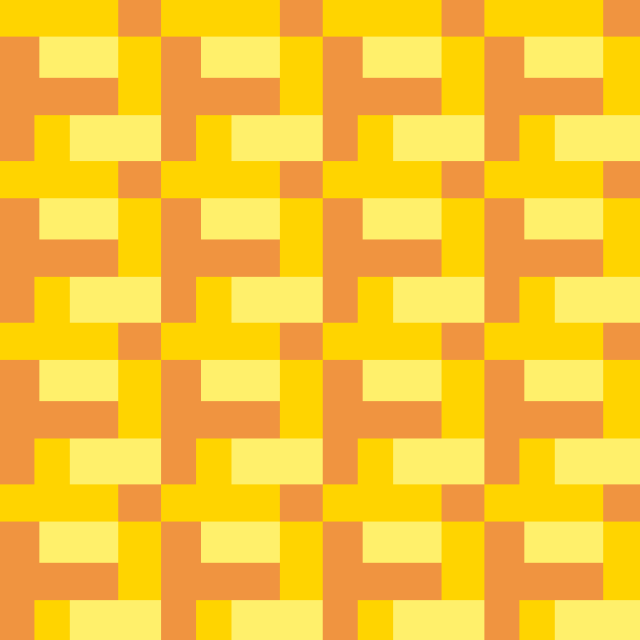
A Shadertoy shader for this pattern:

```glsl
#define REPEATS 3.959
#define TILE_SHIFT 0.0036
#define ROW_1 0.230
#define ROW_2 0.485
#define ROW_3 0.716
#define POST_X 0.735
#define STEM_X 0.247
#define FOOT_X 0.2165
#define BAR_X 0.4355
#define GOLD vec3(1.0, 0.83, 0.0)
#define ORANGE vec3(0.94, 0.58, 0.25)
#define PALE vec3(1.0, 0.94, 0.42)

// Running area under a band that repeats once per unit
vec2 bandIntegral(vec2 p, vec2 lo, vec2 hi) {
    return floor(p) * (hi - lo) + clamp(fract(p) - lo, vec2(0.0), hi - lo);
}

// Exact share of the pixel covered by a repeating rectangle
float rectCoverage(vec2 p, float pixel, vec2 lo, vec2 hi) {
    vec2 span = bandIntegral(p + 0.5 * pixel, lo, hi)
              - bandIntegral(p - 0.5 * pixel, lo, hi);
    return span.x * span.y / (pixel * pixel);
}

void mainImage(out vec4 fragColor, in vec2 fragCoord) {
    // Tile space, with y running down from the top edge
    float pixel = REPEATS / iResolution.y;
    vec2 p = vec2(fragCoord.x, iResolution.y - fragCoord.y) * pixel + TILE_SHIFT;

    // Orange: corner block, stem, crossbar and foot
    float orange = rectCoverage(p, pixel, vec2(POST_X, 0.0), vec2(1.0, ROW_1))
                 + rectCoverage(p, pixel, vec2(0.0, ROW_1), vec2(STEM_X, ROW_2))
                 + rectCoverage(p, pixel, vec2(0.0, ROW_2), vec2(POST_X, ROW_3))
                 + rectCoverage(p, pixel, vec2(0.0, ROW_3), vec2(FOOT_X, 1.0));

    // Pale yellow: upper and lower bars
    float pale = rectCoverage(p, pixel, vec2(STEM_X, ROW_1), vec2(POST_X, ROW_2))
               + rectCoverage(p, pixel, vec2(BAR_X, ROW_3), vec2(1.0, 1.0));

    // The rectangles never overlap, so their coverages add up
    vec3 color = GOLD + orange * (ORANGE - GOLD) + pale * (PALE - GOLD);
    fragColor = vec4(color, 1.0);
}
```
